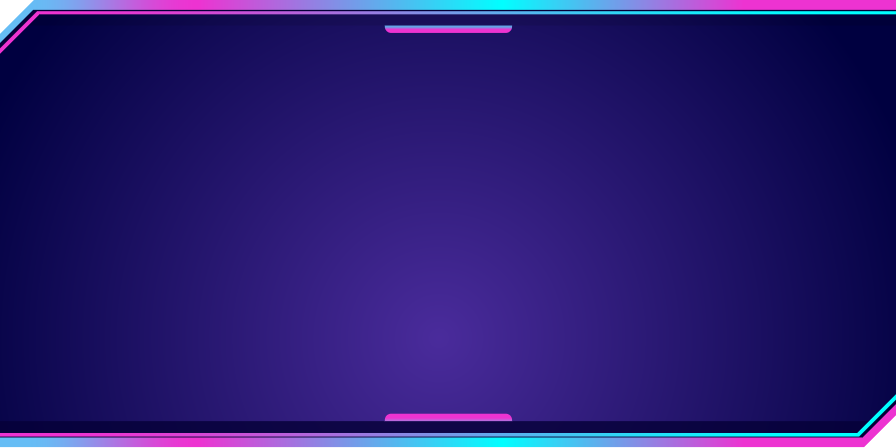
This background is drawn by a Shadertoy shader. Its source:

```glsl
const vec3 MAGENTA = vec3(0.93, 0.20, 0.82);
const vec3 CYAN = vec3(0.0, 1.0, 1.0);
const vec3 SKY = vec3(0.40, 0.74, 0.96);
const vec3 NAVY = vec3(0.02, 0.0, 0.22);

// Antialiased coverage of a signed distance
float fill(float d) {
    return clamp(0.5 - d * iResolution.y, 0.0, 1.0);
}

// Horizontal band with its upper left and lower right corners cut
float panel(vec2 p, float bottom, float top, float cutLeft, float cutRight) {
    float diagonal = p.x + 1.0 - p.y;
    float sides = max(bottom - p.y, p.y - top);
    float cuts = max(cutLeft - diagonal, diagonal - cutRight) * 0.7071;
    return max(sides, cuts);
}

// Tab growing from a flat edge, rounded on its far side; t is the depth
float tab(float x, float t) {
    vec2 q = abs(vec2(x - 1.001, t)) - vec2(0.142, 0.0165) + 0.014;
    float rounded = length(max(q, 0.0)) + min(max(q.x, q.y), 0.0) - 0.014;
    return max(rounded, -t);
}

vec3 rimColor(float x) {
    vec3 c = mix(SKY, MAGENTA, smoothstep(0.06, 0.443, x));
    c = mix(c, CYAN, clamp((x - 0.443) / 0.68, 0.0, 1.0));
    return mix(c, MAGENTA, clamp((x - 1.12) / 0.54, 0.0, 1.0));
}

void mainImage(out vec4 fragColor, in vec2 fragCoord) {
    vec2 p = fragCoord / iResolution.y;

    // Violet glow fading to navy
    float falloff = clamp(length(p - vec2(0.98, 0.245)) / 1.12, 0.0, 1.0);
    vec3 glow = mix(vec3(0.29, 0.17, 0.61), vec3(0.0, 0.0, 0.25), falloff);

    // Shaded strips above and below the glow
    vec3 inside = mix(glow, glow * 0.9, fill(0.943 - p.y));
    inside = mix(inside, mix(NAVY, glow, 0.18), fill(p.y - 0.06));

    // Nested panels: rim, gap, thin line, interior
    vec3 color = vec3(1.0);
    color = mix(color, rimColor(p.x), fill(panel(p, 0.002, 1.01, 0.0755, 2.927)));
    color = mix(color, NAVY, fill(panel(p, 0.0235, 0.978, 0.096, 2.902)));
    vec3 lineColor = mix(MAGENTA, CYAN, smoothstep(0.1, 1.9, p.x));
    color = mix(color, lineColor, fill(panel(p, 0.0255, 0.975, 0.108, 2.892)));
    color = mix(color, inside, fill(panel(p, 0.0335, 0.968, 0.120, 2.880)));

    // Tabs on the upper and lower edges
    float upper = 0.943 - p.y;
    float lower = p.y - 0.06;
    vec3 upperColor = mix(vec3(0.39, 0.64, 0.90), MAGENTA, smoothstep(0.002, 0.010, upper));
    vec3 lowerColor = mix(vec3(0.72, 0.42, 0.87), MAGENTA, smoothstep(0.0, 0.008, lower));
    color = mix(color, upperColor, fill(tab(p.x, upper)));
    color = mix(color, lowerColor, fill(tab(p.x, lower)));

    fragColor = vec4(color, 1.0);
}
```
